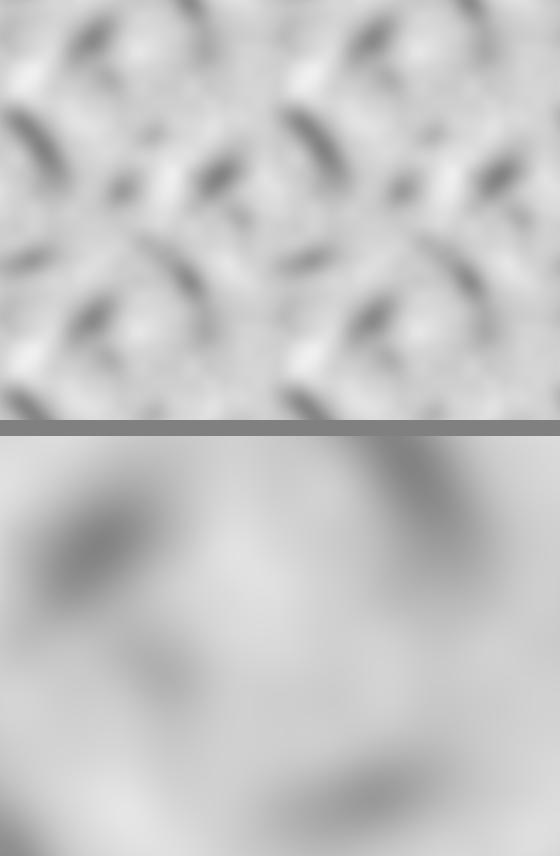
Top, the full canvas; bottom, a detail of the centre.
This texture is drawn by a Shadertoy shader. Its source:

```glsl
// Seamless grey cloudy tile: soft arched smudges on a half-drop lattice.

const float TILES_ACROSS = 2.0;
const float BASE_GREY = 0.815;
const float MOTTLE_CELLS = 16.0;
const float MOTTLE_DEPTH = 0.045;
const vec2 FIRST_CENTER = vec2(0.5, 0.367);
const vec2 HALF_DROP = vec2(0.469, 0.513);

float hash(vec2 p) {
    return fract(sin(dot(p, vec2(127.1, 311.7))) * 43758.5453);
}

// Value noise that wraps after the given number of cells
float wrappedNoise(vec2 p, float cells) {
    vec2 cell = floor(p);
    vec2 f = fract(p);
    f = f * f * (3.0 - 2.0 * f);
    vec2 lo = mod(cell, cells);
    vec2 hi = mod(cell + 1.0, cells);
    float bottom = mix(hash(lo), hash(vec2(hi.x, lo.y)), f.x);
    float top = mix(hash(vec2(lo.x, hi.y)), hash(hi), f.x);
    return mix(bottom, top, f.y);
}

// Rotated Gaussian spot, wrapped at the tile edges
float smudge(vec2 p, vec2 center, float angle, vec2 size) {
    vec2 d = p - center;
    d -= round(d);
    float c = cos(angle);
    float s = sin(angle);
    d = vec2(c * d.x + s * d.y, c * d.y - s * d.x) / size;
    return exp(-0.5 * dot(d, d));
}

// Brightness offset of one arch; variant runs from 0 to 1
float archMotif(vec2 p, float variant) {
    vec2 left = mix(vec2(-0.167, -0.008), vec2(-0.188, -0.013), variant);
    vec2 right = mix(vec2(0.172, 0.13), vec2(0.188, 0.086), variant);
    vec2 foot = mix(vec2(0.229, -0.052), vec2(0.213, -0.031), variant);
    vec2 crown = mix(vec2(0.034, 0.26), vec2(0.096, 0.19), variant);
    vec2 below = mix(vec2(0.047, -0.349), vec2(0.135, -0.31), variant);
    vec2 side = mix(vec2(-0.47, 0.01), vec2(-0.534, -0.062), variant);
    vec2 glow = mix(vec2(-0.396, -0.143), vec2(-0.37, -0.03), variant);
    vec2 belowSize = mix(vec2(0.05, 0.035), vec2(0.085, 0.04), variant);

    // Dark sides of the arch
    float shade = -0.29 * smudge(p, left, 0.8, vec2(0.08, 0.045));
    shade -= 0.27 * smudge(p, right, -0.9, vec2(0.08, 0.04));
    shade -= 0.14 * smudge(p, foot, -1.2, vec2(0.06, 0.05));
    shade -= mix(0.11, 0.22, variant) * smudge(p, crown, -0.5, vec2(0.06, 0.04));
    shade -= 0.13 * smudge(p, vec2(-0.112, -0.156), -0.7, vec2(0.05, 0.042));

    // Fainter smudges between arches
    shade -= mix(0.10, 0.20, variant) * smudge(p, below, 0.4, belowSize);
    shade -= mix(0.09, 0.19, variant) * smudge(p, side, 1.0, vec2(0.06, 0.045));

    // Light core, side glow and shoulder streaks
    shade += 0.07 * smudge(p, vec2(-0.012, -0.042), 1.2, vec2(0.06, 0.05));
    shade += 0.11 * smudge(p, glow, mix(0.9, 1.4, variant), vec2(0.11, 0.05));
    shade += 0.07 * smudge(p, vec2(0.346, 0.156), -0.7, vec2(0.10, 0.04));
    shade += 0.06 * smudge(p, vec2(-0.19, 0.17), 0.7, vec2(0.10, 0.035));
    return shade;
}

void mainImage(out vec4 fragColor, in vec2 fragCoord) {
    vec2 p = fragCoord / iResolution.x * TILES_ACROSS;

    // Two arches per tile, the second shifted and varied
    float grey = BASE_GREY;
    for (int i = 0; i < 2; i++) {
        float variant = float(i);
        grey += archMotif(p - FIRST_CENTER - variant * HALF_DROP, variant);
    }

    // Faint mottling
    grey += MOTTLE_DEPTH * (wrappedNoise(p * MOTTLE_CELLS, MOTTLE_CELLS) - 0.5);

    fragColor = vec4(vec3(clamp(grey, 0.0, 1.0)), 1.0);
}
```
